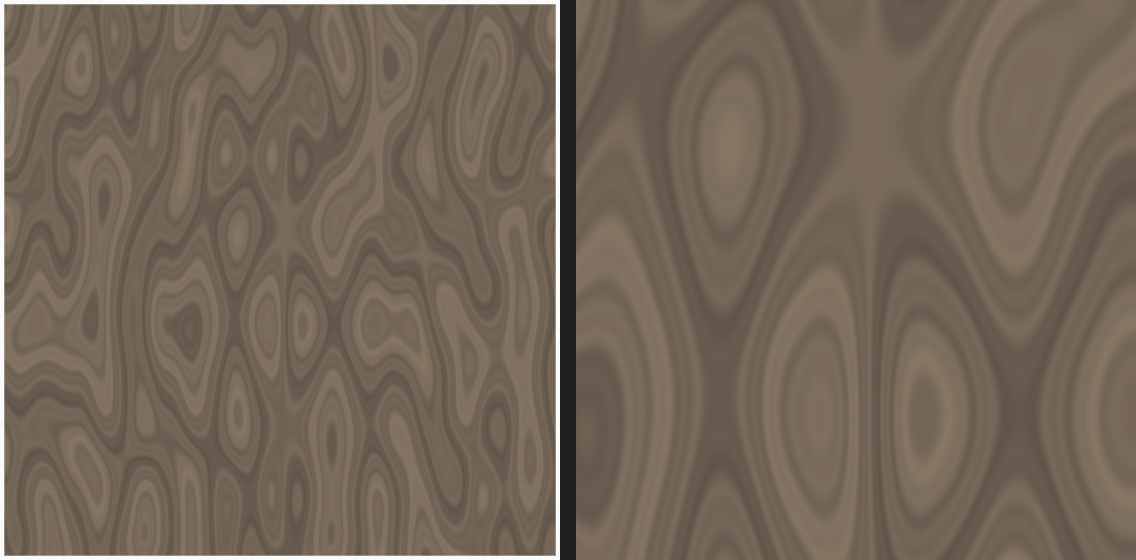
Left: the whole. Right: its middle third, enlarged.
Write a Shadertoy shader that draws this texture.

```glsl
// Brown wood grain with tall knots and fine contour rings, inside a thin white border.

float hash(vec2 p) {
    return fract(sin(dot(p, vec2(127.1, 311.7))) * 43758.5453);
}

// Contribution of the random unit gradient at one lattice corner
float corner(vec2 cell, vec2 offset) {
    float angle = 6.28319 * hash(cell);
    return dot(vec2(cos(angle), sin(angle)), offset);
}

float gradientNoise(vec2 p) {
    vec2 cell = floor(p), f = fract(p);
    vec2 blend = f * f * f * (f * (f * 6.0 - 15.0) + 10.0);
    vec2 e = vec2(1.0, 0.0);
    float low = mix(corner(cell, f), corner(cell + e, f - e), blend.x);
    float high = mix(corner(cell + e.yx, f - e.yx), corner(cell + 1.0, f - 1.0), blend.x);
    return mix(low, high, blend.y);
}

// Sine rings along the height, faded where they get finer than a pixel
float rings(float height, float frequency, float phase) {
    float change = fwidth(height) * frequency;
    return sin(height * frequency + phase) * exp(-0.16 * change * change);
}

void mainImage(out vec4 fragColor, in vec2 fragCoord) {
    vec2 uv = fragCoord / iResolution.xy;

    // Vertically stretched height field whose contours form the grain
    float height = gradientNoise(uv * vec2(12.0, 4.3) + vec2(3.4, 7.7));

    // Broad bands, rings and hairlines
    float tone = 0.39
        + 0.20 * rings(height, 9.0, -0.8)
        + 0.16 * rings(height, 31.0, 1.0)
        + 0.10 * rings(height, 73.0, 0.4);

    vec3 darkWood = vec3(0.385, 0.330, 0.290);
    vec3 lightWood = vec3(0.560, 0.500, 0.420);
    vec3 color = mix(darkWood, lightWood, clamp(tone, 0.0, 1.0));

    // White border
    vec2 toEdge = min(uv, 1.0 - uv);
    float edge = min(toEdge.x, toEdge.y);
    float pixel = 1.0 / min(iResolution.x, iResolution.y);
    float inside = smoothstep(-0.5 * pixel, 0.5 * pixel, edge - 0.0078);
    fragColor = vec4(mix(vec3(0.98), color, inside), 1.0);
}
```
